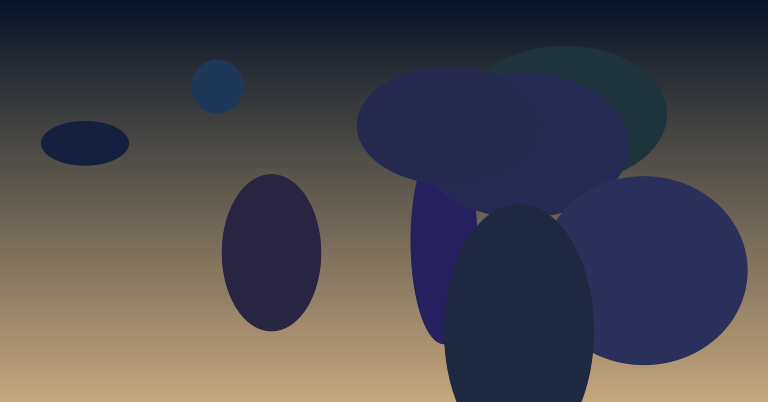
A WebGL 1 fragment shader for this background:

```glsl
precision highp float;
// Flat overlapping ellipses in navy, violet and teal over a dusk gradient
// that runs from midnight blue at the top to warm sand at the bottom.
// Each ellipse is a distance estimate, painted back to front.

uniform vec2 u_resolution;

// Paints an ellipse over base; center and radius are fractions of the canvas.
vec3 paintEllipse(vec3 base, vec2 center, vec2 radius, vec3 color) {
  vec2 q = (gl_FragCoord.xy / u_resolution - center) / radius;
  float k = length(q);
  // Distance to the rim, scaled by the gradient so the edge is one pixel wide
  float rim = k * (k - 1.0) / max(length(q / (radius * u_resolution)), 1e-5);
  return mix(color, base, smoothstep(-0.6, 0.6, rim));
}

void main() {
  float height = gl_FragCoord.y / u_resolution.y;

  // Dusk gradient
  vec3 color = mix(vec3(0.77, 0.655, 0.485), vec3(0.024, 0.075, 0.15), height);

  // Separate shapes on the left
  color = paintEllipse(color, vec2(0.1107, 0.6436), vec2(0.0573, 0.0557), vec3(0.08, 0.125, 0.245));
  color = paintEllipse(color, vec2(0.2832, 0.7847), vec2(0.0342, 0.0668), vec3(0.115, 0.22, 0.35));
  color = paintEllipse(color, vec2(0.3535, 0.3713), vec2(0.0648, 0.1955), vec3(0.16, 0.14, 0.26));

  // Upper cluster: teal, violet stem, then two indigo lobes
  color = paintEllipse(color, vec2(0.7357, 0.7153), vec2(0.1328, 0.1708), vec3(0.12, 0.20, 0.24));
  color = paintEllipse(color, vec2(0.5781, 0.4010), vec2(0.0436, 0.2574), vec3(0.15, 0.125, 0.37));
  color = paintEllipse(color, vec2(0.6810, 0.6386), vec2(0.1383, 0.1807), vec3(0.145, 0.165, 0.33));
  color = paintEllipse(color, vec2(0.5840, 0.6881), vec2(0.1195, 0.1465), vec3(0.15, 0.16, 0.31));

  // Lower right: broad blue disc behind the dark front ellipse
  color = paintEllipse(color, vec2(0.8385, 0.3267), vec2(0.1350, 0.2351), vec3(0.17, 0.185, 0.36));
  color = paintEllipse(color, vec2(0.6758, 0.1757), vec2(0.0977, 0.3168), vec3(0.118, 0.157, 0.25));

  gl_FragColor = vec4(color, 1.0);
}
```
